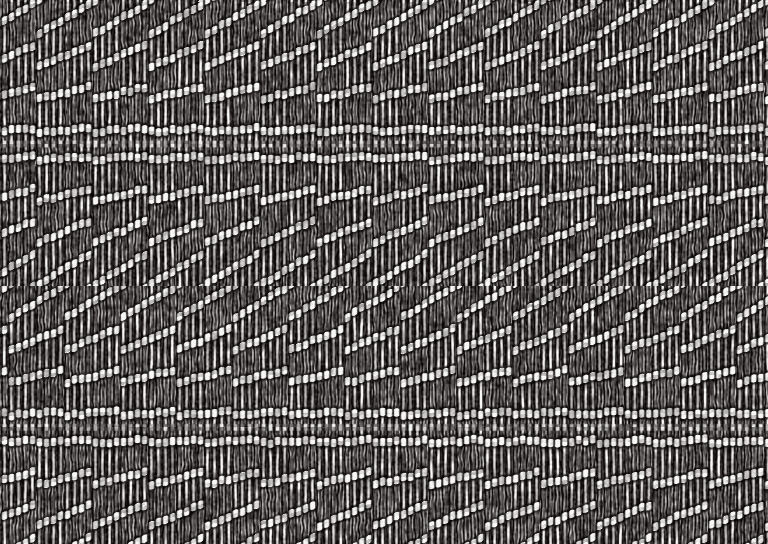
Write a Shadertoy shader that draws this texture.

```glsl
// Monochrome woven cloth: slanted chains of bright stitches over light and dark warp threads.

const vec3 INK = vec3(0.045, 0.028, 0.028);
const vec3 CHALK = vec3(0.97, 0.97, 0.96);
const float CELLS_ACROSS = 13.71;   // cells along the canvas width
const float THREADS = 8.0;          // warp threads per cell
const float SECTION = 2.53;         // height from flat seam to steep seam, in cells
const float FLAT_SEAM = 2.57;       // first flat seam, measured from the top
const float CELL_EDGE = 0.643;      // horizontal phase of the cells
const float BAND_HALF = 0.074;      // half thickness of a stitch chain

float hash(vec2 p) {
    vec3 q = fract(p.xyx * vec3(0.1031, 0.1030, 0.0973));
    q += dot(q, q.yzx + 33.33);
    return fract((q.x + q.y) * q.z);
}

float noise(vec2 p) {
    vec2 i = floor(p), f = fract(p);
    f = f * f * (3.0 - 2.0 * f);
    return mix(mix(hash(i), hash(i + vec2(1, 0)), f.x),
               mix(hash(i + vec2(0, 1)), hash(i + vec2(1, 1)), f.x), f.y);
}

// Soft mask that is 1 inside a half width and 0 outside
float stripe(float d, float halfWidth, float blur) {
    return 1.0 - smoothstep(halfWidth - blur, halfWidth + blur, abs(d));
}

// Thin bright warp, one thread per pitch
float lightWarp(float across, vec2 id, float y, float blur) {
    float worn = 0.45 + 0.65 * noise(vec2(id.x * 7.3, y * 6.0 + id.y * 3.0));
    return worn * stripe(across, 0.18, 0.08 + blur);
}

// Dim rough warp, two fibres per pitch
float darkWarp(float x, float y) {
    float fibre = 0.5 + 0.5 * cos(6.2832 * (2.0 * x + 0.5 * noise(vec2(x, y * 7.0))));
    float grain = noise(vec2(x * 2.5, y * 10.0));
    return fibre * (0.12 + 0.68 * grain);
}

// Bright rounded stitch filling one thread, with dark gaps beside it
float stitch(float across, vec2 id, float blur) {
    float tone = 0.72 + 0.36 * hash(id + 17.0);
    float body = stripe(across, 0.36, 0.10 + blur);
    return tone * mix(0.10, 1.0, body);
}

void mainImage(out vec4 fragColor, in vec2 fragCoord) {
    float pixel = CELLS_ACROSS / iResolution.x;
    vec2 p = vec2(fragCoord.x, iResolution.y - fragCoord.y) * pixel;

    // Mirrored sections around each flat seam; one section is moved half a cell
    float fromSeam = mod(p.y - FLAT_SEAM + SECTION, 2.0 * SECTION) - SECTION;
    float side = fromSeam < 0.0 ? -1.0 : 1.0;
    float section = floor((p.y - FLAT_SEAM) / SECTION) + 1.0;
    float shift = section == 2.0 ? 0.5 : 0.0;
    float x = p.x - CELL_EDGE + shift;
    float u = fract(x);

    // Nearly straight threads
    float thread = x * THREADS;
    float wobble = 0.12 * (noise(vec2(floor(thread) * 3.7, p.y * 3.0)) - 0.5);
    float across = fract(thread) - 0.5;
    float threadBlur = 0.4 * pixel * THREADS;
    float stepped = (floor(u * THREADS) + 0.5) / THREADS;
    float slantU = mix(u, stepped, 0.35) - 0.5;

    // Stitch chains steepen away from the flat seam
    float band = 0.0, shadow = 0.0, row = 0.0, bandId = 0.0;
    for (int i = 0; i < 5; i++) {
        float n = float(i);
        float center = 0.25 + 0.66 * n;
        float drop = 0.07 + 0.17 * n;
        float d = fromSeam - side * center + drop * slantU;
        d += 0.045 * (hash(vec2(floor(thread), n + section * 5.0)) - 0.5);
        float rounded = BAND_HALF - 0.10 * across * across;
        float mask = stripe(d, rounded, 0.6 * pixel);
        band = max(band, mask);
        bandId += n * mask;
        shadow = max(shadow, stripe(d, BAND_HALF + 0.035, 0.03));
        row += step(0.0, d * side);
    }

    // Warp ground: light and dark half cells alternate between the chains
    vec2 id = vec2(floor(thread), row + section * 6.0);
    float lit = mod(row + step(0.5, u), 2.0);
    float fibres = darkWarp(thread, p.y);
    float threads = lightWarp(across + wobble, id, p.y, threadBlur);
    float warp = mix(max(fibres, 0.35 * threads), max(threads, 0.35 * fibres), lit);
    float tone = warp * (1.0 - 0.8 * shadow);

    // Short worn dashes along the flat seam
    float dash = hash(vec2(floor(thread), section + 40.0));
    float seam = stripe(fromSeam, 0.06, pixel);
    float dashTone = (0.35 + 0.6 * dash) * stripe(across, 0.28, 0.10 + threadBlur);
    tone = mix(tone, max(dashTone, 0.5 * fibres), seam);

    // Chains on top, then fibre grain
    tone = mix(tone, stitch(across, id + bandId, threadBlur), band);
    tone += 0.20 * (noise(vec2(thread * 3.0, p.y * 24.0)) - 0.40);

    fragColor = vec4(mix(INK, CHALK, clamp(tone, 0.0, 1.0)), 1.0);
}
```
